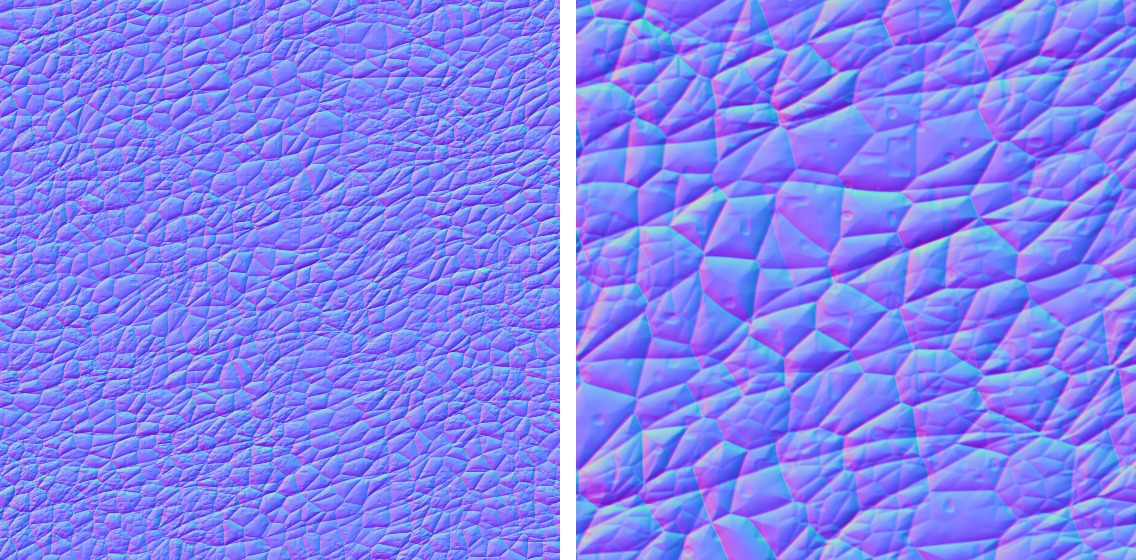
Left, the full canvas; right, a detail of the centre.
This texture map is drawn by a WebGL 1 fragment shader. Its source:

```glsl
precision highp float;
// Normal map of wrinkled leather: domed grains between long slanted folds.

uniform vec2 u_resolution;

const float GRAIN_ANGLE = 0.29;               // direction of the folds, radians
const float SHEAR = 0.25;                     // lean of the cross creases
const vec2 FOLD_FREQ = vec2(6.0, 20.0);       // cells along and across the folds
const vec2 GRAIN_FREQ = vec2(27.0, 34.0);
const vec2 WRINKLE_FREQ = vec2(62.0, 85.0);
const float FOLD_HEIGHT = 0.0038;
const float GRAIN_HEIGHT = 0.0042;
const float WRINKLE_HEIGHT = 0.0013;
const float PIT_DEPTH = 0.0010;
const float ROUGHNESS = 0.0006;
const float BROAD_WARP = 0.055;
const float FINE_WARP = 0.012;
const float SAMPLE_STEP = 0.0015;             // distance between height samples

float hash(vec2 p) {
  return fract(sin(dot(p, vec2(127.1, 311.7))) * 43758.5453);
}

vec2 hash2(vec2 p) {
  return vec2(hash(p), hash(p + 57.3));
}

float noise(vec2 p) {
  vec2 i = floor(p);
  vec2 f = fract(p);
  f = f * f * (3.0 - 2.0 * f);
  float low = mix(hash(i), hash(i + vec2(1.0, 0.0)), f.x);
  float high = mix(hash(i + vec2(0.0, 1.0)), hash(i + 1.0), f.x);
  return mix(low, high, f.y);
}

vec2 noise2(vec2 p) {
  return vec2(noise(p), noise(p + 31.7)) - 0.5;
}

// Vector from p to the seed of a neighbouring cell.
vec2 toSeed(vec2 p, vec2 cell) {
  return cell + 0.05 + 0.9 * hash2(cell) - p;
}

// Cellular pattern: x is the distance to the cell edge, y a random value per cell.
vec2 cells(vec2 p) {
  vec2 base = floor(p);
  vec2 nearest = vec2(8.0);
  vec2 owner = base;
  for (int y = -1; y <= 1; y++) {
    for (int x = -1; x <= 1; x++) {
      vec2 cell = base + vec2(float(x), float(y));
      vec2 seed = toSeed(p, cell);
      if (dot(seed, seed) < dot(nearest, nearest)) {
        nearest = seed;
        owner = cell;
      }
    }
  }
  float edge = 1.0;
  for (int y = -1; y <= 1; y++) {
    for (int x = -1; x <= 1; x++) {
      vec2 seed = toSeed(p, base + vec2(float(x), float(y)));
      vec2 across = seed - nearest;
      if (dot(across, across) > 0.0001) {
        edge = min(edge, dot(0.5 * (seed + nearest), normalize(across)));
      }
    }
  }
  return vec2(max(edge, 0.0), hash(owner + 11.9));
}

// Rounded bump that falls steeply into the crease at its edge.
float dome(vec2 cell, float steepness) {
  return (1.0 - exp(-steepness * cell.x)) * (0.65 + 0.7 * cell.y);
}

float leatherHeight(vec2 p) {
  // Bend the surface, then align it with the folds.
  vec2 q = p + BROAD_WARP * noise2(p * 4.0) + FINE_WARP * noise2(p * 18.0);
  float c = cos(GRAIN_ANGLE);
  float s = sin(GRAIN_ANGLE);
  q = vec2(c * q.x + s * q.y, c * q.y - s * q.x);
  q.x -= SHEAR * q.y;

  // Long folds, grains and patches of small wrinkles.
  float h = FOLD_HEIGHT * dome(cells(q * FOLD_FREQ + 40.0), 9.0);
  h += GRAIN_HEIGHT * dome(cells(q * GRAIN_FREQ + 70.0), 6.0);
  float patches = smoothstep(0.25, 0.75, noise(p * 16.0 + 5.0));
  h += WRINKLE_HEIGHT * patches * dome(cells(q * WRINKLE_FREQ + 90.0), 5.0);

  // Pores and fine roughness.
  h -= PIT_DEPTH * smoothstep(0.7, 0.95, noise(p * 115.0));
  return h + ROUGHNESS * noise(q * vec2(120.0, 160.0));
}

void main() {
  vec2 p = gl_FragCoord.xy / min(u_resolution.x, u_resolution.y);
  float h = leatherHeight(p);
  float slopeX = (leatherHeight(p + vec2(SAMPLE_STEP, 0.0)) - h) / SAMPLE_STEP;
  float slopeY = (leatherHeight(p + vec2(0.0, SAMPLE_STEP)) - h) / SAMPLE_STEP;

  // Red grows toward the left, green toward the top.
  vec3 normal = normalize(vec3(slopeX, -slopeY, 1.0));
  gl_FragColor = vec4(0.5 + 0.5 * normal, 1.0);
}
```
